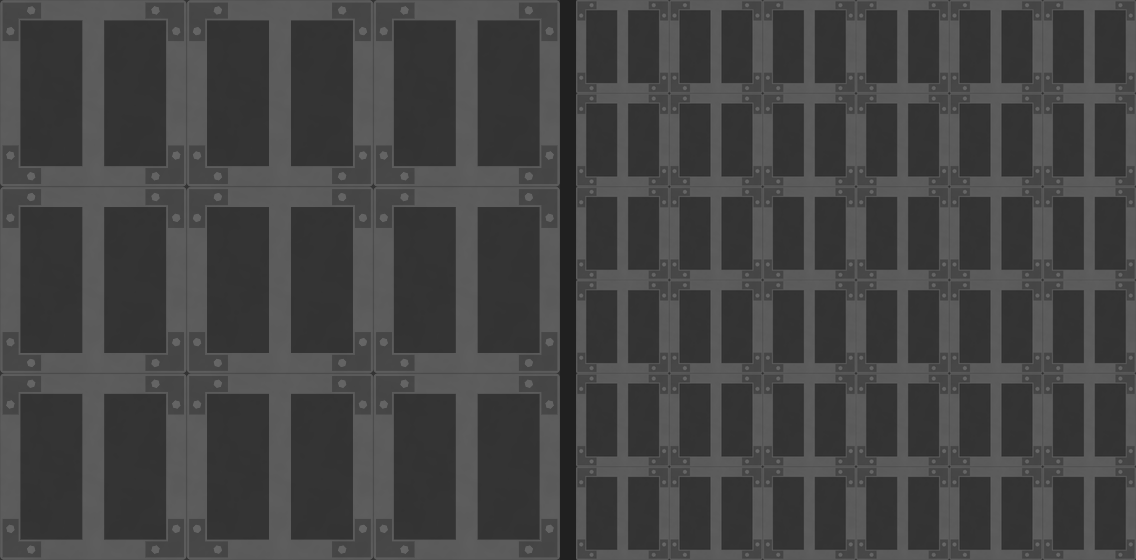
Left: one tile. Right: repeated 2 by 2.
Write a WebGL 1 fragment shader that draws this pattern.

```glsl
precision highp float;

uniform vec2 u_resolution;

#define REPEATS 3.0
#define PLATE_GRAY 0.36
#define PANEL_GRAY 0.203
#define BRACKET_GRAY 0.275
#define BOLT_GRAY 0.395
#define BOLT_RADIUS 0.0235
#define CORNER_RADIUS 0.024
#define WEAR 0.012
#define WEAR_CELLS 7.0

const float TAU = 6.2831853;

vec2 hash2(vec2 p) {
    vec2 k = vec2(dot(p, vec2(27.1, 61.7)), dot(p, vec2(43.3, 19.9)));
    return fract(sin(k) * 437.58);
}

// Distance to the nearest scattered point, periodic over the unit cell
float cellular(vec2 uv, float cells) {
    vec2 p = uv * cells;
    vec2 base = floor(p);
    float nearest = 2.0;
    for (int j = -1; j <= 1; j++) {
        for (int i = -1; i <= 1; i++) {
            vec2 id = base + vec2(float(i), float(j));
            vec2 point = id + hash2(mod(id, cells));
            nearest = min(nearest, length(point - p));
        }
    }
    return nearest;
}

// Soft cloudy stains: warped sines with whole frequencies plus cellular grain
float stains(vec2 uv) {
    vec2 a = uv * TAU;
    vec2 warp = 0.9 * sin(a.yx * vec2(2.0, 3.0) + vec2(0.7, 2.1));
    float clouds = sin(a.x * 2.0 + warp.x) * sin(a.y * 2.0 + warp.y + 1.3);
    clouds += 0.5 * sin(a.x * 5.0 - a.y * 3.0 + 2.0 * warp.y);
    clouds += 0.3 * sin(a.x * 4.0 + a.y * 9.0 + 3.0 * warp.x);
    vec2 bent = uv + 0.02 * warp;
    float grain = cellular(bent, WEAR_CELLS) + 0.5 * cellular(bent, WEAR_CELLS * 3.0);
    return 0.35 * clouds + 0.7 * (grain - 0.75);
}

float boxDistance(vec2 p, vec2 halfSize) {
    vec2 d = abs(p) - halfSize;
    return length(max(d, 0.0)) + min(max(d.x, d.y), 0.0);
}

float hexagonDistance(vec2 p, float radius) {
    p = abs(p);
    return max(p.y, dot(p, vec2(0.866, 0.5))) - radius * 0.866;
}

float coverage(float d, float pixel) {
    return 1.0 - smoothstep(-0.5 * pixel, 0.5 * pixel, d);
}

void main() {
    vec2 cell = fract(gl_FragCoord.xy / u_resolution * REPEATS);
    float pixel = REPEATS / min(u_resolution.x, u_resolution.y);

    // Fold the cell so one quadrant serves all four corners
    vec2 q = 0.5 - abs(cell - 0.5);
    float wear = WEAR * stains(cell);

    // Plate with a faintly shaded rim
    float rim = 1.0 - smoothstep(0.0, 0.008, min(q.x, q.y));
    float shade = PLATE_GRAY + wear - 0.03 * rim;

    // Two tall recessed panels
    float panel = boxDistance(q - vec2(0.2754, 0.5), vec2(0.166, 0.3906));
    shade = mix(shade, PANEL_GRAY + 0.5 * wear, coverage(panel, pixel));

    // L-shaped corner brackets
    float bracket = boxDistance(q - 0.1172, vec2(0.1035));
    bracket = max(bracket, min(q.x, q.y) - 0.0996);
    shade = mix(shade, BRACKET_GRAY + 0.7 * wear, coverage(bracket, pixel));

    // One hexagonal bolt on each arm, mirrored across the diagonal
    vec2 arm = vec2(max(q.x, q.y), min(q.x, q.y)) - vec2(0.167, 0.0557);
    vec2 turned = mat2(0.966, 0.259, -0.259, 0.966) * arm;
    float bolt = hexagonDistance(turned, BOLT_RADIUS);
    shade = mix(shade, BOLT_GRAY + wear, coverage(bolt, pixel));

    // Dark gaps left by the rounded plate corners
    float plate = length(max(CORNER_RADIUS - q, 0.0)) - CORNER_RADIUS;
    shade = mix(PANEL_GRAY, shade, coverage(plate, pixel));

    gl_FragColor = vec4(vec3(shade), 1.0);
}
```
